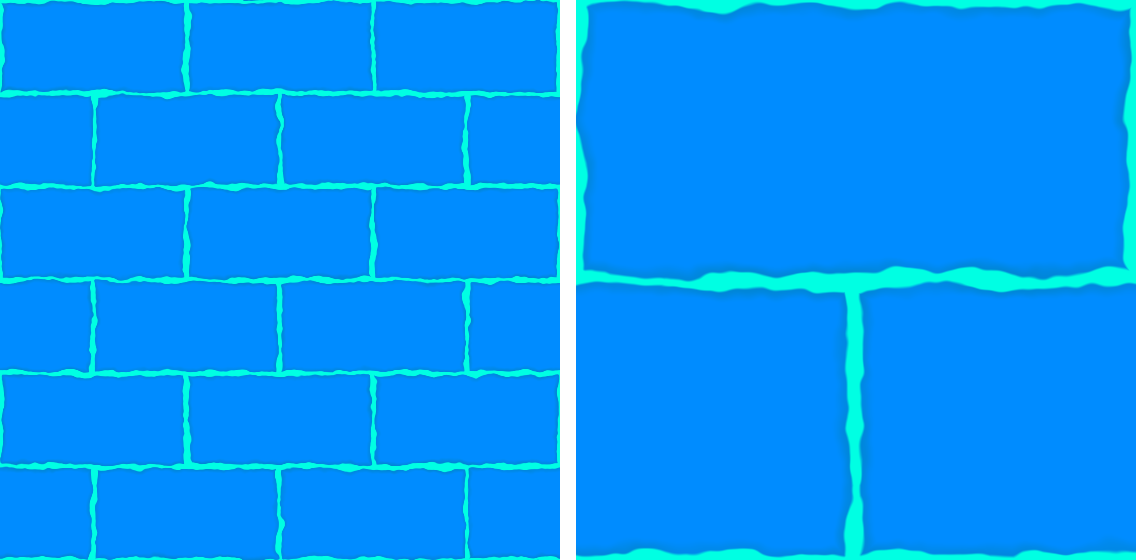
Left: the whole. Right: its middle third, enlarged.
This pattern is drawn by a three.js fragment shader. Its source:

```glsl
varying vec2 vUv;

float hash(vec2 p) {
  vec3 q = fract(p.xyx * vec3(0.1031, 0.1030, 0.0973));
  q += dot(q, q.yzx + 33.33);
  return fract((q.x + q.y) * q.z);
}

// Value noise that wraps after a whole number of cells
float noise(vec2 p, float cells, float seed) {
  p *= cells;
  vec2 i = floor(p);
  vec2 f = p - i;
  f = f * f * (3.0 - 2.0 * f);
  vec2 a = mod(i, cells) + seed;
  vec2 b = mod(i + 1.0, cells) + seed;
  return mix(mix(hash(a), hash(vec2(b.x, a.y)), f.x),
             mix(hash(vec2(a.x, b.y)), hash(b), f.x), f.y);
}

// Layered noise centred on zero
float roughness(vec2 p, float cells, float seed) {
  float sum = 0.0;
  float weight = 0.55;
  for (int i = 0; i < 3; i++) {
    sum += weight * (noise(p, cells, seed) - 0.5);
    weight *= 0.5;
    cells *= 2.0;
    seed += 151.0;
  }
  return sum;
}

// Depth inside a slightly rounded brick of a running bond, zero at the joint centre
float brickDepth(vec2 p) {
  vec2 grid = p * vec2(3.0, 6.0);
  grid.x += 0.5 * mod(floor(grid.y) + 1.0, 2.0);
  vec2 q = (abs(fract(grid) - 0.5) - 0.5) / vec2(3.0, 6.0) + 0.005;
  return 0.005 - length(max(q, 0.0)) - min(max(q.x, q.y), 0.0);
}

void main() {
  // Wobbly joints of uneven width
  vec2 wobble = vec2(roughness(vUv, 32.0, 17.0), roughness(vUv, 32.0, 613.0));
  float halfWidth = max(0.0041 + 0.009 * roughness(vUv, 40.0, 1291.0), 0.0022);
  float depth = brickDepth(vUv + 0.012 * wobble) - halfWidth;

  // Flat brick with a faint, patchy shade along its rim
  float shade = 1.0 - smoothstep(0.0, 0.008, depth);
  shade *= 0.6 + 0.8 * noise(vUv, 30.0, 2027.0);
  vec3 brick = mix(vec3(0.0, 0.55, 1.0), vec3(0.0, 0.53, 0.88), shade);

  vec3 joint = vec3(0.0, 1.0, 0.89);
  gl_FragColor = vec4(mix(joint, brick, smoothstep(-0.001, 0.001, depth)), 1.0);
}
```
